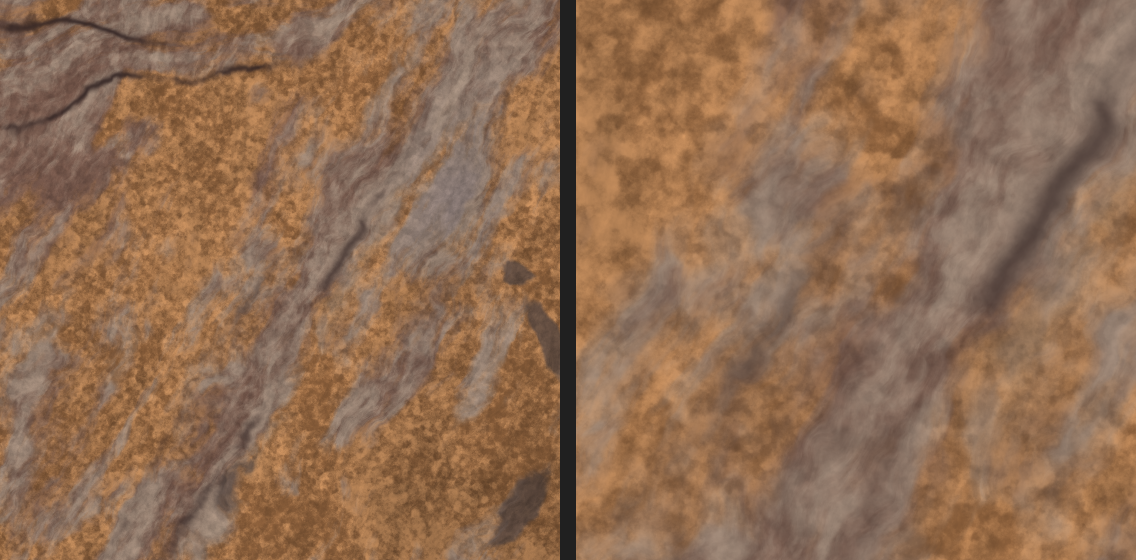
Left: the whole. Right: its middle third, enlarged.
A WebGL 1 fragment shader for this texture:

```glsl
precision highp float;
// Weathered ochre rock face with slanted slate streaks, a layered ledge and dark cracks.
uniform vec2 u_resolution;

vec3 hash3(vec2 p) {
  vec3 q = fract(vec3(p.xyx) * vec3(0.1031, 0.1030, 0.0973));
  q += dot(q, q.yxz + 33.33);
  return fract((q.xxy + q.yzz) * q.zyx);
}

// Smooth cellular noise: random cell values blended by distance
float cells(vec2 p) {
  vec2 base = floor(p);
  float sum = 0.0, weight = 0.0;
  for (int j = -1; j <= 1; j++) {
    for (int i = -1; i <= 1; i++) {
      vec2 cell = base + vec2(float(i), float(j));
      vec3 h = hash3(cell + 100.0);
      vec2 d = cell + h.xy - p;
      float k = exp(-5.0 * dot(d, d));
      sum += k * h.z;
      weight += k;
    }
  }
  return sum / weight;
}

// Layered noise centred on zero
float layers(vec2 p) {
  float sum = 0.0, amp = 0.5;
  for (int i = 0; i < 5; i++) {
    sum += amp * (cells(p) - 0.5);
    p = p * 2.03 + 17.3;
    amp *= 0.56;
  }
  return sum;
}

// Soft slanted ellipse
float blob(vec2 p, vec2 centre, vec2 radius, float slant) {
  vec2 d = p - centre;
  d.x -= slant * d.y;
  d /= radius;
  return exp(-dot(d, d));
}

float line(float d, float width) {
  return exp(-d * d / (width * width));
}

void main() {
  vec2 uv = gl_FragCoord.xy / u_resolution;
  vec2 warp = vec2(layers(uv * 5.0), layers(uv * 5.0 + 41.0));
  vec2 p = uv + 0.08 * warp;

  // Streak axes and height above the ledge
  float across = dot(p, vec2(0.87, -0.49));
  float along = dot(p, vec2(0.49, 0.87));
  float ledge = 0.765 + 0.105 * smoothstep(0.03, 0.25, p.x);
  float height = p.y - ledge - 0.16 * smoothstep(0.5, 0.85, p.x);
  float top = smoothstep(-0.01, 0.03, height) * smoothstep(0.85, 0.6, p.x);

  // Noise follows the streaks below and the beds above
  float streak = layers(vec2(across * 20.0, along * 5.0));
  float bed = layers(vec2(p.x * 5.0, height * 26.0) + 9.0);
  float flow = mix(streak, bed, top);
  float mottle = layers(p * 13.0 + 23.0);
  float fine = layers(vec2(across * 75.0, along * 32.0));
  float grain = layers(uv * 95.0 + 5.0);

  // Stained areas
  float band = line(across - 0.235, 0.065) * smoothstep(0.93, 0.75, p.y);
  float blue = blob(p, vec2(0.81, 0.62), vec2(0.085, 0.19), 0.15);
  float purple = blob(p, vec2(0.09, 0.70), vec2(0.17, 0.16), 0.3)
    + 0.8 * blob(p, vec2(0.5, 0.74), vec2(0.035, 0.14), 0.3);
  float stain = band + blue + 0.85 * purple + 0.75 * top
    + 0.8 * blob(p, vec2(0.72, 0.33), vec2(0.07, 0.13), 0.5)
    + 0.75 * blob(p, vec2(0.07, 0.19), vec2(0.10, 0.20), 0.1)
    + 0.9 * blob(p, vec2(0.95, 0.94), vec2(0.16, 0.11), 0.6);
  float cover = smoothstep(0.12, 0.78, 0.10 + 0.72 * stain + 1.7 * flow + 0.9 * mottle);

  // Ochre ground under purple and slate stains
  float warmth = smoothstep(-0.35, 0.30, 0.6 * mottle + 0.8 * grain + 0.5 * warp.x);
  vec3 ochre = mix(vec3(0.52, 0.355, 0.22), vec3(0.71, 0.51, 0.335), warmth);
  ochre *= 1.0 - 0.12 * smoothstep(0.45, 0.0, p.y) * smoothstep(0.55, 0.8, p.x);
  float cool = smoothstep(-0.3, 0.3, 0.9 * flow + fine * 0.6 + 0.3 * blue - 0.25 * purple);
  vec3 slate = mix(vec3(0.43, 0.32, 0.285), vec3(0.54, 0.475, 0.43), cool);
  slate = mix(slate, vec3(0.44, 0.42, 0.46), 0.5 * blue * smoothstep(-0.1, 0.25, streak));
  vec3 colour = mix(ochre, slate, 0.9 * cover);

  // Pale rims and fine surface relief
  float rim = line(across - 0.305, 0.014) * smoothstep(-0.1, 0.2, mottle + 0.1);
  rim += top * line(height - 0.045, 0.016) * smoothstep(-0.1, 0.25, bed);
  colour = mix(colour, vec3(0.62, 0.54, 0.47), 0.45 * rim);
  colour *= 1.0 + 0.26 * fine + 0.24 * grain + 0.22 * flow;

  // Cracks and shadowed hollows
  float gap = smoothstep(-0.12, 0.15, layers(p * 8.0 + 61.0));
  float crack = line(height, 0.006) * smoothstep(0.66, 0.5, p.x) * (0.35 + 0.65 * gap);
  crack += line(p.y - 0.972 + 0.13 * p.x, 0.009) * smoothstep(0.36, 0.2, p.x) * gap;
  crack += 0.75 * line(across - 0.272, 0.010) * gap * smoothstep(0.85, 0.7, p.y);
  crack += 0.5 * line(across - 0.165, 0.008) * gap * smoothstep(0.6, 0.45, p.y);
  float hollow = blob(p, vec2(0.92, 0.10), vec2(0.04, 0.10), 0.35)
    + blob(p, vec2(0.97, 0.39), vec2(0.03, 0.07), -0.4)
    + 0.8 * blob(p, vec2(0.93, 0.50), vec2(0.035, 0.03), 0.0)
    + 0.7 * blob(p, vec2(0.42, 0.13), vec2(0.03, 0.07), 0.6);
  float shade = 0.75 * smoothstep(0.35, 0.65, hollow + 0.7 * mottle);
  colour = mix(colour, vec3(0.30, 0.25, 0.235) * (1.0 + 0.5 * fine), shade);
  colour = mix(colour, vec3(0.20, 0.145, 0.14), clamp(0.85 * crack, 0.0, 0.9));

  gl_FragColor = vec4(colour, 1.0);
}
```
